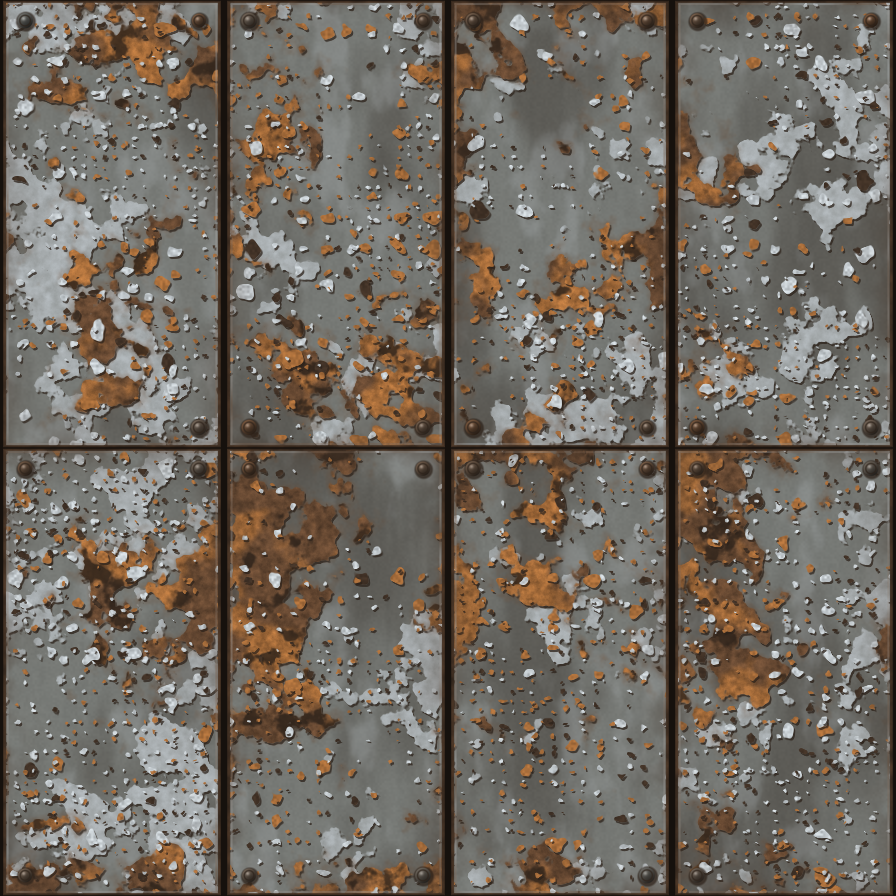
Reproduce this texture procedurally as a Shadertoy shader.

```glsl
// Weathered steel panels, four by two, with rust, peeling pale paint, chips, rivets and dark seams.

const vec2 PANELS = vec2(4.0, 2.0);
const vec2 LIGHT_DIR = vec2(-0.6, 0.8);
const vec3 STEEL = vec3(0.46, 0.47, 0.455);
const vec3 DULL_STEEL = vec3(0.36, 0.355, 0.335);
const vec3 PAINT = vec3(0.71, 0.735, 0.75);
const vec3 RUST = vec3(0.41, 0.29, 0.20);
const vec3 ORANGE = vec3(0.66, 0.43, 0.23);
const vec3 GRIME = vec3(0.17, 0.13, 0.10);

float hash(vec2 p) {
    vec3 q = fract(p.xyx * 0.1031);
    q += dot(q, q.yzx + 33.33);
    return fract((q.x + q.y) * q.z);
}

float noise(vec2 p) {
    vec2 i = floor(p), f = fract(p);
    f = f * f * (3.0 - 2.0 * f);
    return mix(mix(hash(i), hash(i + vec2(1, 0)), f.x),
               mix(hash(i + vec2(0, 1)), hash(i + vec2(1, 1)), f.x), f.y);
}

float fbm(vec2 p) {
    float sum = 0.0, amp = 0.533;
    for (int i = 0; i < 4; i++) {
        sum += amp * noise(p);
        p = mat2(1.6, 1.2, -1.2, 1.6) * p + 17.3;
        amp *= 0.5;
    }
    return sum;
}

// Coverage above zero: broad patches broken up by fine detail
float patches(vec2 p, float scale, float level) {
    return 0.6 * fbm(p * scale) + 0.4 * fbm(p * scale * 4.5 + 40.0) - level;
}

float cover(float d, float softness) {
    return smoothstep(-softness, softness, d);
}

// Lays a ragged coat over a colour, with a shadow below its lower edge
vec3 coat(vec3 col, vec3 tint, float mask, float raised) {
    col = mix(col, GRIME, 0.75 * clamp(raised - mask, 0.0, 1.0));
    return mix(col, tint, mask);
}

// Mask of one irregular chip in each occupied grid cell
float chip(vec2 p, float density, float aa) {
    vec2 g = p * density, id = floor(g);
    vec2 centre = 0.35 + 0.3 * vec2(hash(id + 3.1), hash(id + 8.7));
    vec2 q = fract(g) - centre + 0.22 * (vec2(noise(g * 4.0), noise(g * 4.0 + 31.0)) - 0.5);
    q.y *= 0.8 + 0.8 * hash(id + 5.9);
    float radius = mix(0.09, 0.25, hash(id + 12.3));
    float present = step(hash(id), 0.55 * smoothstep(0.34, 0.62, fbm(id / density * 9.0)));
    return present * cover(radius - length(q), aa * density);
}

vec3 addChips(vec3 col, vec2 p, float density, float rusty, float aa) {
    float kind = hash(floor(p * density) + 21.0);
    vec3 tint = kind < 0.25 + 0.3 * rusty ? ORANGE : PAINT * 1.08;
    tint = kind > 0.82 ? GRIME * 1.5 : tint;
    tint *= 0.85 + 0.3 * noise(p * 350.0);
    float mask = chip(p, density, aa), raised = chip(p + LIGHT_DIR * 0.003, density, aa);
    return coat(col, tint, mask, raised);
}

vec3 addRivet(vec3 col, vec2 q, float radius, float rusty, float aa) {
    float d = length(q), shine = dot(q, LIGHT_DIR) / radius;
    vec3 head = mix(STEEL * 0.65, RUST * 0.85, rusty) * (0.9 + 0.55 * shine);
    head += 0.3 * exp(-dot(q - LIGHT_DIR * radius * 0.3, q - LIGHT_DIR * radius * 0.3) / (radius * radius * 0.06));
    col = mix(col, GRIME, 0.75 * cover(radius * 1.15 - length(q + LIGHT_DIR * 0.0015), 0.0015));
    col = mix(col, head, cover(radius * 0.9 - d, aa));
    return mix(col, GRIME, 0.7 * cover(0.0008 - abs(d - radius * 0.62), aa));
}

void mainImage(out vec4 fragColor, in vec2 fragCoord) {
    vec2 uv = fragCoord / iResolution.xy;
    float aa = 0.8 / iResolution.y;
    vec2 panel = floor(uv * PANELS);
    vec2 halfSize = 0.5 / PANELS;
    vec2 local = uv - (panel + 0.5) / PANELS;
    vec2 edge = halfSize - abs(local);
    vec2 p = uv + panel * vec2(3.7, 5.3) + 2.0;
    float middle = 1.0 - abs(2.0 * uv.x - 1.0);
    float border = exp(-min(edge.x, edge.y) / 0.018);

    // Brushed, stained steel
    float stain = fbm(p * vec2(9.0, 5.0));
    vec3 col = mix(DULL_STEEL, STEEL, smoothstep(0.3, 0.55, stain));
    col *= 0.96 + 0.05 * noise(p * vec2(150.0, 25.0)) + 0.05 * noise(p * 400.0);
    col = mix(col, PAINT, 0.25 * smoothstep(0.52, 0.75, fbm(p * vec2(28.0, 16.0) + 9.0)));

    // Pale peeling paint
    float paintLevel = 0.575 + 0.055 * middle - 0.02 * border;
    float paint = patches(p + 60.0, 10.0, paintLevel);
    float raisedPaint = patches(p + 60.0 + LIGHT_DIR * 0.003, 10.0, paintLevel);
    vec3 paintTint = mix(STEEL, PAINT, 0.45 + 0.65 * fbm(p * 130.0));
    col = coat(col, paintTint, cover(paint, 0.012), cover(raisedPaint, 0.012));

    // Rust with a soft halo, bright scale and dark pits
    float rustLevel = 0.625 - 0.065 * middle - 0.035 * border;
    float rust = patches(p, 8.0, rustLevel);
    float raisedRust = patches(p + LIGHT_DIR * 0.003, 8.0, rustLevel);
    vec3 rustTint = mix(RUST, ORANGE, smoothstep(0.42, 0.66, fbm(p * 22.0 + 5.0)));
    rustTint *= 0.65 + 0.65 * fbm(p * 160.0);
    rustTint = mix(rustTint, GRIME, 0.8 * smoothstep(0.58, 0.72, fbm(p * 45.0 + 77.0)));
    col = mix(col, RUST, 0.4 * smoothstep(-0.07, 0.03, rust));
    col = coat(col, rustTint, cover(rust, 0.01), cover(raisedRust, 0.01));

    // Scattered chips from coarse to fine
    for (int i = 0; i < 4; i++) {
        float density = 24.0 * pow(1.55, float(i));
        col = addChips(col, p + float(i) * 1.37, density, middle, aa);
    }

    // Corner rivets, a few of them missing
    vec2 side = sign(local);
    float seed = hash(panel * 3.0 + side + 50.0);
    vec2 rivet = local - side * (halfSize - vec2(0.028, 0.023));
    if (seed < 0.88) col = addRivet(col, rivet, 0.0085 + 0.0015 * seed, hash(vec2(seed * 91.0, 4.0)), aa);

    // Grimy borders, worn lips and dark seams
    col = mix(col, GRIME * 1.5, 0.5 * border * smoothstep(0.3, 0.65, fbm(p * 30.0)));
    float lip = max(cover(0.0011 - abs(edge.x - 0.0085), aa), cover(0.001 - abs(edge.y - 0.0045), aa));
    col = mix(col, mix(RUST, PAINT, noise(p * 40.0)), 0.4 * lip);
    vec3 seamTint = mix(GRIME, RUST, 0.75 * fbm(p * 70.0));
    col = mix(col, seamTint, max(cover(0.0068 - edge.x, aa), cover(0.0032 - edge.y, aa)));
    col = mix(col, GRIME * 0.5, max(cover(0.0036 - edge.x, aa), 0.8 * cover(0.0014 - edge.y, aa)));

    fragColor = vec4(clamp(col, 0.0, 1.0), 1.0);
}
```
